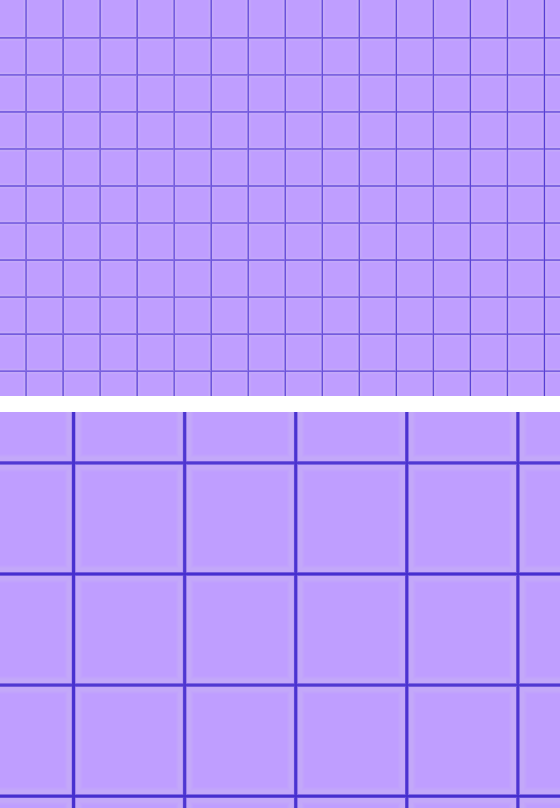
Top, the full canvas; bottom, a detail of the centre.
Reproduce this pattern procedurally as a Shadertoy shader.

```glsl
// Thin indigo square grid on flat lavender, with a faint pale fringe by each line.
// Each axis is a repeated 1D distance with box-filtered coverage, and the ink
// strength varies slightly from line to line. Lengths are in canvas heights.

const float TAU = 6.2831853;

const vec3 LAVENDER = vec3(0.75, 0.62, 1.00);
const vec3 FRINGE   = vec3(0.765, 0.66, 0.975);
const vec3 INDIGO   = vec3(0.27, 0.18, 0.81);

const float PITCH        = 0.0935;
const vec2  FIRST_LINE   = vec2(0.0658, 0.0957); // from left, from top
const float LINE_WIDTH   = 0.0028;
const float FRINGE_WIDTH = 0.0125;
const float SOFTNESS     = 1.25;                 // filter footprint in pixels

// Share of a filter footprint covered by a stripe centred at distance zero
float stripeCoverage(float dist, float width, float footprint) {
    float nearEdge = max(dist - 0.5 * footprint, -0.5 * width);
    float farEdge  = min(dist + 0.5 * footprint, 0.5 * width);
    return clamp((farEdge - nearEdge) / footprint, 0.0, 1.0);
}

// Periodic ink strength of a numbered line
float inkStrength(float index, float rate, float phase) {
    return 0.95 + 0.04 * cos(TAU * (index * rate - phase));
}

// Returns ink in x and fringe in y for one family of parallel lines
vec2 lineFamily(float coord, float first, float rate, float phase, float footprint) {
    float cell = (coord - first) / PITCH;
    float index = max(floor(cell + 0.5), 0.0); // no line before the first
    float dist = abs(cell - index) * PITCH;
    float ink = stripeCoverage(dist, LINE_WIDTH, footprint);
    float fringe = stripeCoverage(dist, FRINGE_WIDTH, footprint + 0.002);
    return vec2(ink * inkStrength(index, rate, phase), fringe);
}

void mainImage(out vec4 fragColor, in vec2 fragCoord) {
    float footprint = SOFTNESS / iResolution.y;
    vec2 p = fragCoord / iResolution.y;
    p.y = 1.0 - p.y; // rows are counted from the top

    vec2 columns = lineFamily(p.x, FIRST_LINE.x, 0.45, 0.37, footprint);
    vec2 rows    = lineFamily(p.y, FIRST_LINE.y, 0.50, 0.00, footprint);
    vec2 grid    = max(columns, rows);

    // Fringe below, ink on top
    vec3 color = mix(LAVENDER, FRINGE, grid.y);
    color = mix(color, INDIGO, grid.x);
    fragColor = vec4(color, 1.0);
}
```
